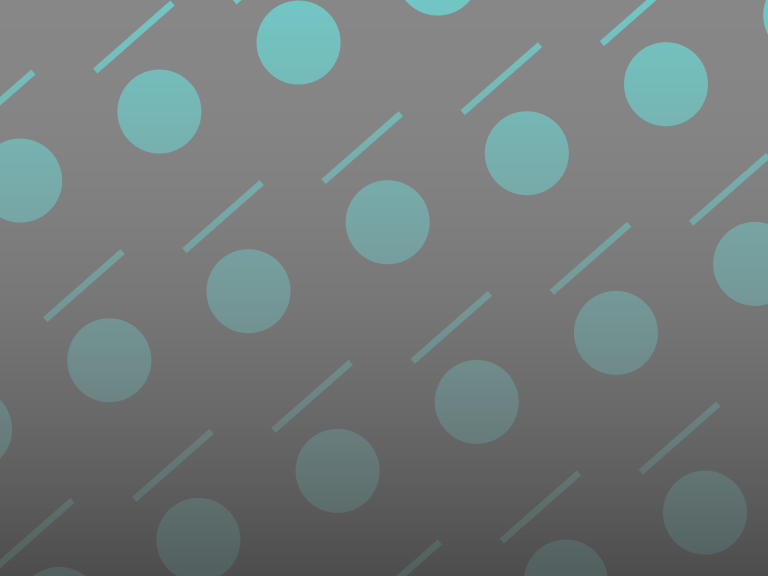
Give the GLSL for this pattern, as a Shadertoy shader.

```glsl
// Tilted rectangular grid of discs, each with a slanted bar above it.
// Distance functions in one folded cell give the shapes; a vertical fade
// darkens the grey ground and thins the teal ink toward the bottom.

#define GRID_ANGLE   0.4603              // tilt of the grid, radians
#define GRID_ORIGIN  vec2(0.673, 0.6142) // one disc centre, canvas heights
#define CELL_SIZE    vec2(0.2697, 0.3482)
#define DISC_RADIUS  0.0729
#define BAR_CENTRE   vec2(0.0179, 0.1356) // relative to the disc, in the cell
#define BAR_HALF     vec2(0.0893, 0.0057)
#define BAR_ANGLE    0.2610              // tilt relative to the grid
#define GROUND_TOP   vec3(0.528)
#define GROUND_BASE  vec3(0.300)
#define INK_COLOUR   vec3(0.43, 0.82, 0.81)
#define INK_OPACITY  vec2(0.14, 0.86)    // at the bottom and at the top
#define FADE_POWER   1.6

// Coordinates of p in axes turned counterclockwise by angle.
vec2 toRotatedAxes(vec2 p, float angle) {
    float c = cos(angle), s = sin(angle);
    return mat2(c, -s, s, c) * p;
}

float boxDistance(vec2 p, vec2 halfSize) {
    vec2 d = abs(p) - halfSize;
    return length(max(d, 0.0)) + min(max(d.x, d.y), 0.0);
}

// Signed distance to the disc and bar of one cell.
float motifDistance(vec2 p) {
    float disc = length(p) - DISC_RADIUS;
    float bar = boxDistance(toRotatedAxes(p - BAR_CENTRE, BAR_ANGLE), BAR_HALF);
    return min(disc, bar);
}

void mainImage(out vec4 fragColor, in vec2 fragCoord) {
    vec2 uv = fragCoord / iResolution.y;
    float pixel = 1.0 / iResolution.y;

    // Fold the plane into one cell centred on its disc
    vec2 grid = toRotatedAxes(uv - GRID_ORIGIN, GRID_ANGLE);
    vec2 cell = (fract(grid / CELL_SIZE + 0.5) - 0.5) * CELL_SIZE;
    float coverage = clamp(0.5 - motifDistance(cell) / pixel, 0.0, 1.0);

    // Vertical fades of ground and ink
    float depth = 1.0 - uv.y;
    vec3 ground = mix(GROUND_TOP, GROUND_BASE, depth * depth);
    float opacity = mix(INK_OPACITY.x, INK_OPACITY.y, pow(uv.y, FADE_POWER));

    fragColor = vec4(mix(ground, INK_COLOUR, coverage * opacity), 1.0);
}
```
